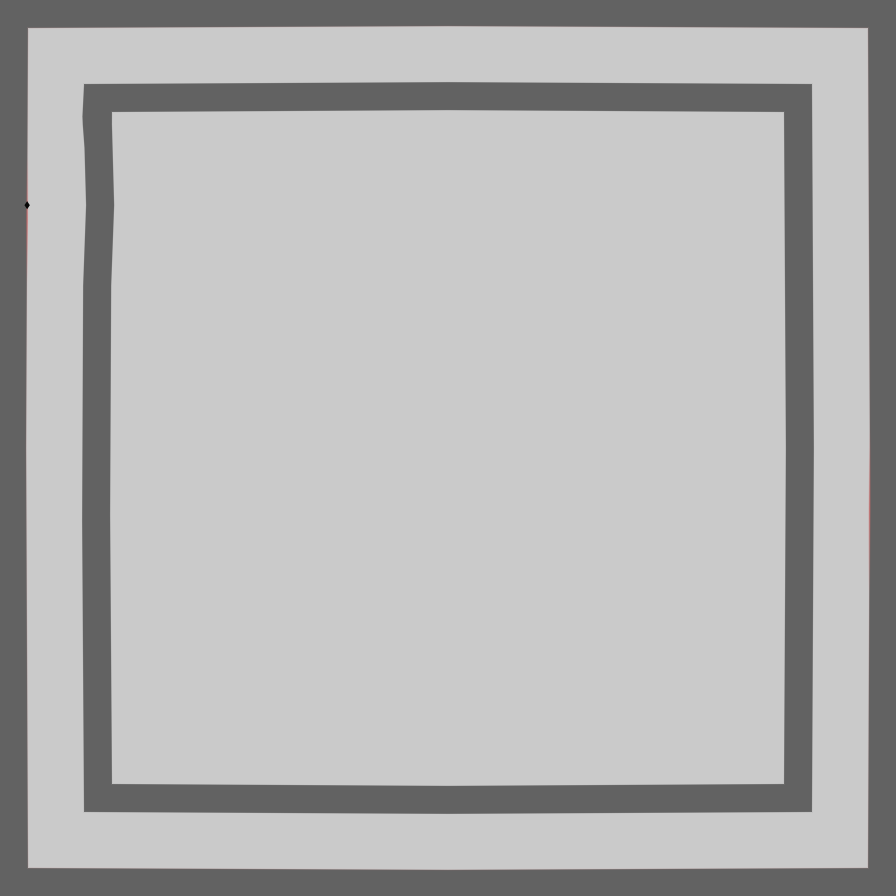
Write a Shadertoy shader that draws this background.

```glsl
// Draws a pale panel with a dark, slightly hand-bent square frame.

const vec3 LIGHT = vec3(0.794);
const vec3 DARK = vec3(0.383);
const vec3 RED_TINT = vec3(0.80, 0.40, 0.40);
const vec3 SPECK_COLOR = vec3(0.03);

const float PANEL_INSET = 1.0 / 32.0;
const float FRAME_OUTER_INSET = 3.0 / 32.0;
const float FRAME_INNER_INSET = 4.0 / 32.0;

const float BOW = 0.0021;           // outward bulge of each side
const float MIDDLE = 0.5;
const float LEFT_BOW_PEAK = 0.4;    // height of the frame's left bulge
const float DENT_HEIGHT = 0.771;
const float DENT_REACH = 0.09;
const float DENT_DEPTH = 0.0029;
const float KICK_HEIGHT = 0.87;     // small flare below the top left corner
const float KICK_REACH = 0.035;
const float KICK_DEPTH = 0.0016;

const vec2 SPECK_CENTER = vec2(0.0303, 0.771);
const vec2 SPECK_SIZE = vec2(0.0030, 0.0045);
const float TINT_WIDTH = 0.0012;

// Linear rise from both ends of 0..1 to one at the peak
float bow(float t, float peak) {
    return max(0.0, min(t / peak, (1.0 - t) / (1.0 - peak)));
}

// Linear bump of limited reach
float bump(float t, float center, float reach) {
    return max(0.0, 1.0 - abs(t - center) / reach);
}

// Distances inward from the left, right, bottom and top sides
vec4 sideDistances(vec2 p, float inset, float leftPeak) {
    vec2 t = (p - inset) / (1.0 - 2.0 * inset);
    vec4 bulge = BOW * vec4(bow(t.y, leftPeak), bow(t.y, MIDDLE),
                            vec2(bow(t.x, MIDDLE)));
    return vec4(p.x, 1.0 - p.x, p.y, 1.0 - p.y) - inset + bulge;
}

float nearest(vec4 d) {
    return min(min(d.x, d.y), min(d.z, d.w));
}

float coverage(float d, float pixel) {
    return smoothstep(-0.75 * pixel, 0.75 * pixel, d);
}

void mainImage(out vec4 fragColor, in vec2 fragCoord) {
    vec2 p = fragCoord / iResolution.xy;
    float pixel = 1.0 / min(iResolution.x, iResolution.y);

    // Panel and the two edges of the frame
    vec4 panelSides = sideDistances(p, PANEL_INSET, MIDDLE);
    vec4 outerSides = sideDistances(p, FRAME_OUTER_INSET, LEFT_BOW_PEAK);
    vec4 innerSides = sideDistances(p, FRAME_INNER_INSET, LEFT_BOW_PEAK);

    // Irregular left side
    float dent = DENT_DEPTH * bump(p.y, DENT_HEIGHT, DENT_REACH);
    outerSides.x += KICK_DEPTH * bump(p.y, KICK_HEIGHT, KICK_REACH) - dent;
    innerSides.x -= dent;

    float panelEdge = nearest(panelSides);
    vec3 color = mix(DARK, LIGHT, coverage(panelEdge, pixel));
    color = mix(color, DARK, coverage(nearest(outerSides), pixel));
    color = mix(color, LIGHT, coverage(nearest(innerSides), pixel));

    // Thin red traces along the panel's edge
    float leftTrace = bump(p.y, 0.755, 0.07) * step(p.x, MIDDLE);
    float rightTrace = bump(p.y, 0.43, 0.09) * step(MIDDLE, p.x);
    float trace = 0.08 + 0.65 * max(leftTrace, rightTrace);
    float line = 1.0 - smoothstep(0.0, TINT_WIDTH + 0.5 * pixel, abs(panelEdge));
    color = mix(color, RED_TINT, trace * line);

    // Dark diamond speck
    vec2 q = abs(p - SPECK_CENTER) / SPECK_SIZE;
    float speck = (1.0 - q.x - q.y) * SPECK_SIZE.x;
    color = mix(color, SPECK_COLOR, coverage(speck, pixel));

    fragColor = vec4(color, 1.0);
}
```
